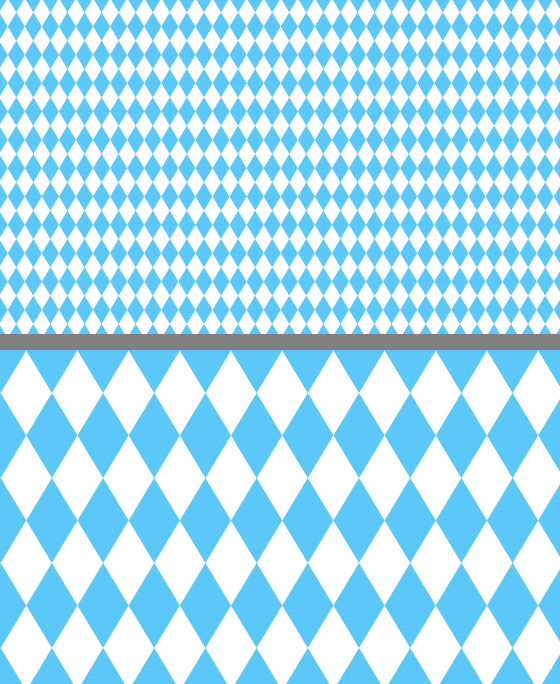
Top: the whole. Bottom: its middle third, enlarged.
Give the GLSL for this pattern, as a WebGL 1 fragment shader.

```glsl
precision highp float;
// Harlequin check: tall white diamonds alternating with sky-blue diamonds.
uniform vec2 u_resolution;

// Signed distance to the diamond edge in canvas widths, negative inside white.
float diamondEdge(vec2 uv, vec2 repeats, vec2 firstCentre) {
  vec2 cell = abs(fract(uv * repeats - firstCentre + 0.5) - 0.5);
  float aspect = u_resolution.x / u_resolution.y;
  return (cell.x + cell.y - 0.5) / length(repeats * vec2(1.0, aspect));
}

void main() {
  vec2 uv = gl_FragCoord.xy / u_resolution;
  uv.y = 1.0 - uv.y; // rows are counted from the top

  float edge = diamondEdge(uv, vec2(32.82, 11.79), vec2(0.453, 0.436));
  float pixel = 1.0 / u_resolution.x;
  float blueMask = smoothstep(-0.7 * pixel, 0.7 * pixel, edge);

  vec3 white = vec3(0.995, 1.0, 0.995);
  vec3 skyBlue = vec3(0.362, 0.784, 0.98);
  vec3 color = mix(white, skyBlue, blueMask);

  // Faint warm fringe where the two colours meet
  float fringe = 1.0 - smoothstep(0.0, 0.0026, abs(edge));
  color.b -= 0.035 * fringe * smoothstep(0.0, 0.4, blueMask);

  gl_FragColor = vec4(color, 1.0);
}
```
